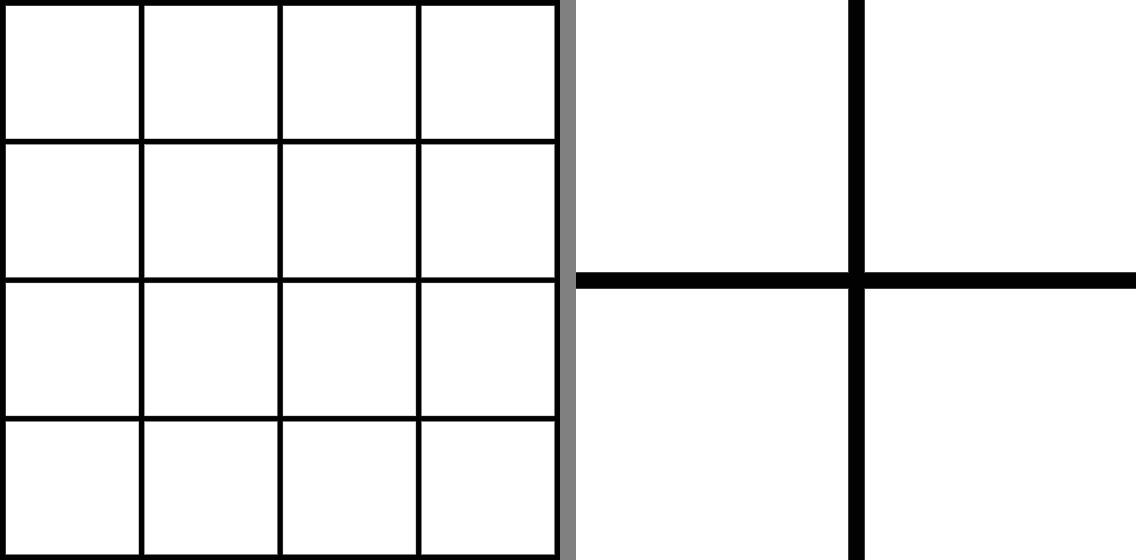
Left, the full canvas; right, a detail of the centre.
A WebGL 1 fragment shader for this pattern:

```glsl
precision highp float;
// Draws a four by four grid of white squares ruled with black lines.

uniform vec2 u_resolution;

const float CELLS = 4.0;
const float PITCH = 0.2474;       // distance between line centres
const float LINE_WIDTH = 0.0099;
const vec2 GRID_CENTER = vec2(0.5003, 0.4997);
const vec3 PAPER = vec3(1.0);
const vec3 INK = vec3(0.008);

// Distance to the nearest rule on each axis; zero beyond the outer rules.
vec2 ruleDistance(vec2 p, float pitch, float cells) {
    vec2 cell = clamp(p / pitch + 0.5 * cells, 0.0, cells);
    return abs(cell - floor(cell + 0.5)) * pitch;
}

// Smooth coverage of a line, given the distance to its centre.
float lineCoverage(float dist, float width, float softness) {
    return clamp(0.5 + (0.5 * width - dist) / softness, 0.0, 1.0);
}

void main() {
    float side = min(u_resolution.x, u_resolution.y);
    vec2 uv = (gl_FragCoord.xy - 0.5 * u_resolution) / side + 0.5;
    float softness = 1.25 / side;

    // The nearer rule of the two axes decides the ink.
    vec2 dist = ruleDistance(uv - GRID_CENTER, PITCH, CELLS);
    float ink = lineCoverage(min(dist.x, dist.y), LINE_WIDTH, softness);

    gl_FragColor = vec4(mix(PAPER, INK, ink), 1.0);
}
```
